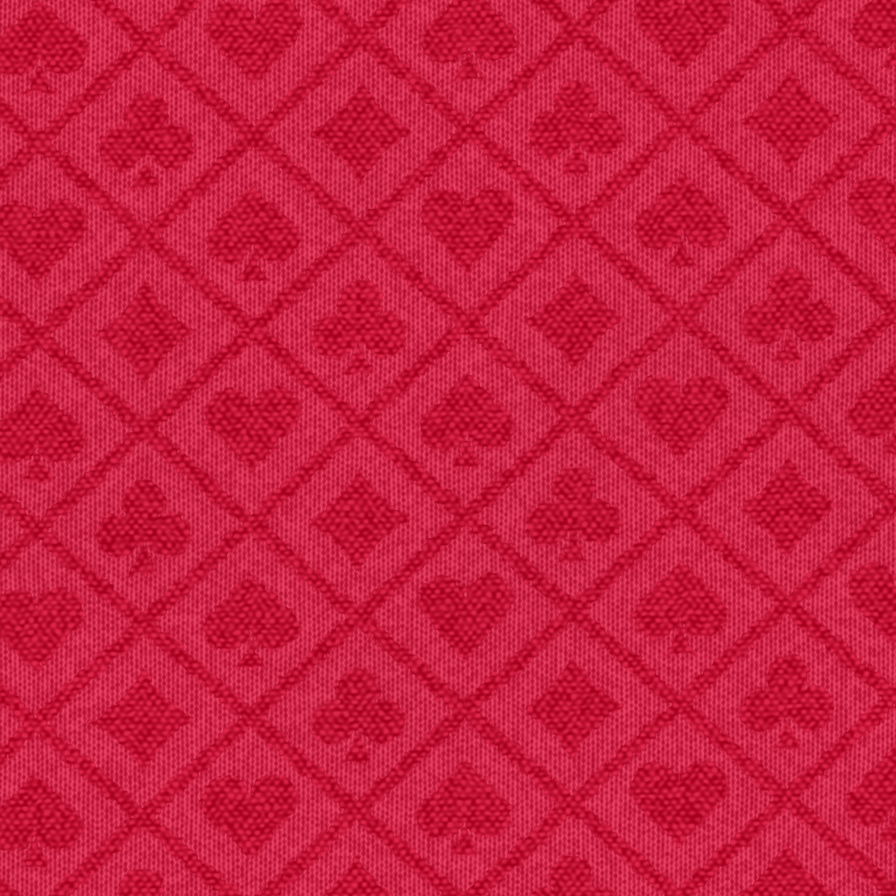
A WebGL 2 fragment shader for this texture:

```glsl
#version 300 es
precision highp float;
// Red knitted cloth with a slightly skewed lattice of rhombic cells, each holding
// a heart, spade, diamond or club. Distance functions select between two knits:
// fine pale ribs for the ground and staggered dark stitches for lines and suits.

uniform vec2 u_resolution;
out vec4 fragColor;

const float TAU = 6.2831853;
const vec2 CELL_HALF = vec2(0.1198, 0.1081);   // half diagonals of a cell
const vec2 CELL_ORIGIN = vec2(0.5221, 0.7474); // centre of one heart cell
const vec2 SKEW = vec2(-0.006, -0.030);        // drift of columns and rows
const float LINE_HALF = 0.0088;
const float SUIT_SIZE = 0.0545;
const float RAGGED = 0.0030;                   // uneven stitched outline
const float STITCH_EDGE = 0.0022;              // outline following each stitch
const vec2 STITCHES = vec2(98.0, 74.0);
const vec2 RIBS = vec2(192.0, 150.0);
const vec3 GROUND_DARK = vec3(0.715, 0.060, 0.195);
const vec3 GROUND_LIGHT = vec3(0.910, 0.255, 0.385);
const vec3 RAISED_DARK = vec3(0.650, 0.000, 0.115);
const vec3 RAISED_LIGHT = vec3(0.860, 0.150, 0.290);

float hash(vec2 p) {
    vec3 q = fract(p.xyx * vec3(0.1031, 0.1030, 0.0973));
    q += dot(q, q.yzx + 33.33);
    return fract((q.x + q.y) * q.z);
}

float noise(vec2 p) {
    vec2 i = floor(p), f = fract(p);
    f = f * f * (3.0 - 2.0 * f);
    return mix(mix(hash(i), hash(i + vec2(1, 0)), f.x),
               mix(hash(i + vec2(0, 1)), hash(i + vec2(1, 1)), f.x), f.y);
}

// Suits are about two units wide, centred on zero.
float heart(vec2 p) {
    p.x = abs(p.x);
    float lobe = length(p - vec2(0.48, 0.30)) - 0.50;
    float wedge = dot(p - vec2(0.0, -0.95), vec2(0.732, -0.681));
    return min(lobe, max(wedge, (p.y + 0.40 * p.x - 0.36) * 0.93));
}

float stem(vec2 p) {
    float flare = abs(p.x) - 0.12 + 0.50 * (p.y + 0.62);
    return max(flare * 0.89, max(-0.98 - p.y, p.y + 0.30));
}

float spade(vec2 p) {
    return min(heart(vec2(p.x, 0.12 - 1.1 * p.y)), stem(p));
}

float diamond(vec2 p) {
    p = abs(p);
    return (p.x + p.y + 0.65 * p.x * p.y - 1.06) * 0.65;
}

float club(vec2 p) {
    float side = length(vec2(abs(p.x) - 0.51, p.y + 0.17)) - 0.46;
    float top = length(p - vec2(0.0, 0.50)) - 0.45;
    float core = length(p) - 0.36;
    return min(min(side, top), min(core, stem(p)));
}

float suit(vec2 p, vec2 id) {
    vec2 odd = mod(id, 2.0);
    if (odd.x < 0.5) return odd.y < 0.5 ? heart(p) : diamond(p);
    return odd.y < 0.5 ? club(p) : spade(p);
}

// Signed distance to the raised knit, in canvas units.
float raisedDistance(vec2 p) {
    vec2 q = p / CELL_HALF;
    vec2 lattice = 0.5 * vec2(q.x + q.y, q.x - q.y);
    vec2 id = floor(lattice + 0.5);
    vec2 f = lattice - id;
    vec2 local = vec2(f.x + f.y, f.x - f.y) * CELL_HALF;
    float border = (0.5 - max(abs(f.x), abs(f.y))) / length(0.5 / CELL_HALF);
    return min(border - LINE_HALF, suit(local / SUIT_SIZE, id) * SUIT_SIZE);
}

void main() {
    float pixel = 1.0 / min(u_resolution.x, u_resolution.y);
    vec2 uv = gl_FragCoord.xy * pixel;
    vec2 p = uv - CELL_ORIGIN;
    p += SKEW * p.yx;

    // Raised knit: staggered stitches with dark gaps between their rows
    vec2 stitch = p * STITCHES;
    stitch += 0.30 * (vec2(noise(p * 60.0 + 90.0), noise(p * 60.0 + 150.0)) - 0.5);
    float checker = cos(TAU * stitch.x) * cos(TAU * stitch.y);
    float rows = cos(2.0 * TAU * stitch.y);
    float bumps = 0.46 + 0.40 * checker + 0.16 * rows;
    bumps += 0.75 * (noise(p * vec2(190.0, 260.0) + 300.0) - 0.5);

    // Outline, roughened at the scale of one stitch
    float d = raisedDistance(p) - STITCH_EDGE * checker;
    d += RAGGED * (2.0 * noise(p * 190.0 + 200.0) - 1.0);
    float raised = 1.0 - smoothstep(-0.0012 - pixel, 0.0012 + pixel, d);

    // Ground: narrow upright ribs broken into small loops
    vec2 rib = p * RIBS;
    rib.x += 0.35 * (noise(p * 22.0 + 60.0) - 0.5);
    float loops = cos(TAU * (rib.y + 0.5 * floor(rib.x)));
    float ground = 0.48 + 0.32 * cos(TAU * rib.x) + 0.16 * loops;
    ground += 0.60 * (noise(p * vec2(230.0, 270.0) + 400.0) - 0.5);

    vec3 groundColor = mix(GROUND_DARK, GROUND_LIGHT, clamp(ground, 0.0, 1.0));
    vec3 raisedColor = mix(RAISED_DARK, RAISED_LIGHT, clamp(bumps, 0.0, 1.0));
    vec3 color = mix(groundColor, raisedColor, raised);

    // Faint unevenness of the dye
    color *= 0.99 + 0.02 * noise(uv * 5.0 + 20.0);
    fragColor = vec4(color, 1.0);
}
```
